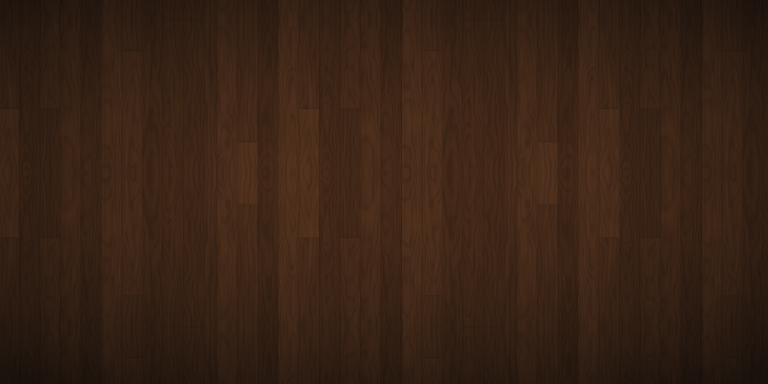
Write a Shadertoy shader that draws this texture.

```glsl
#define TILE vec2(0.7813, 0.8)    // repeat size, in canvas heights
#define ORIGIN vec2(0.565, 0.549) // left seam and mirror axis of a tile
#define PITCH 0.0534              // strip width
#define SEAM 0.0014               // half width of the dark seams
#define SEAM_DEPTH 0.13
#define GRAIN_DEPTH 0.105
#define PORE_DEPTH 0.13
#define TONE_RANGE 0.8            // contrast between planks
#define WOOD vec3(0.286, 0.173, 0.103)
#define SHADOW vec3(0.106, 0.071, 0.049)
#define FALLOFF vec2(0.43, 0.57)  // darkening toward the sides and the ends

// Tone of each strip, and distance of its end joint from the mirror axis (1 = none)
const float TONE[15] = float[15](1.02, 1.10, 0.87, 1.09, 1.12, 0.92, 0.86, 1.0,
                                 0.87, 1.04, 1.05, 0.90, 0.93, 0.89, 0.95);
const float JOINT[15] = float[15](1.0, 0.082, 1.0, 1.0, 0.168, 1.0, 0.168, 1.0,
                                  1.0, 1.0, 0.319, 1.0, 0.4, 0.4, 1.0);

float hash(vec2 p) {
    vec3 q = fract(vec3(p.xyx) * 0.1031);
    q += dot(q, q.yzx + 33.33);
    return fract((q.x + q.y) * q.z);
}

float noise(vec2 p) {
    vec2 i = floor(p), f = fract(p);
    f = f * f * (3.0 - 2.0 * f);
    return mix(mix(hash(i), hash(i + vec2(1, 0)), f.x),
               mix(hash(i + vec2(0, 1)), hash(i + vec2(1, 1)), f.x), f.y);
}

// Growth rings: arches on some planks, nearly straight lines on others
float rings(vec2 p, float seed) {
    vec2 shift = vec2(seed * 17.0, seed * 31.0);
    float arch = smoothstep(0.3, 0.8, hash(vec2(seed, 4.0)));
    float center = 0.3 + 0.4 * hash(vec2(seed, 9.0));
    float across = p.x - center;
    float warp = noise(vec2(p.x * 1.6, p.y * 13.0) + shift)
               + 0.4 * noise(vec2(p.x * 4.0, p.y * 36.0) + shift);
    float curved = across * across * 11.0 + p.y * 13.0 + warp * 2.2;
    float straight = p.x * 4.0 + warp * 1.3;
    float phase = mix(straight, curved, arch);
    return pow(0.5 + 0.5 * sin(6.2832 * phase), 3.0);
}

void mainImage(out vec4 fragColor, in vec2 fragCoord) {
    vec2 uv = fragCoord / iResolution.xy;
    vec2 p = fragCoord / iResolution.y;
    float px = 1.0 / iResolution.y;

    // Tile, mirrored vertically, cut into strips; the last strip is narrower
    float x = mod(p.x - ORIGIN.x, TILE.x);
    float y = abs(mod(p.y - ORIGIN.y + 0.5 * TILE.y, TILE.y) - 0.5 * TILE.y);
    float strip = min(floor(x / PITCH), 14.0);
    float across = x / PITCH - strip;
    float width = min(1.0, TILE.x / PITCH - strip);
    int id = int(strip);

    // Planks on either side of the end joint
    float beyond = smoothstep(-0.5 * px, 0.5 * px, y - JOINT[id]);
    float tone = mix(1.0, mix(TONE[id], 1.0, beyond), TONE_RANGE);
    float seed = strip + 20.0 * step(0.5, beyond);

    // Rings, broad stains and fine pores
    float grain = rings(vec2(across, y), seed) - 0.31;
    float stain = noise(vec2(across * 1.5, y * 9.0) + seed * 7.3) - 0.5;
    float pores = noise(vec2(x * 210.0, y * 20.0) + seed * 11.7) - 0.5;
    tone *= 1.0 - GRAIN_DEPTH * grain + 0.09 * stain + PORE_DEPTH * pores;

    // Seams between strips and at plank ends
    float edge = min(min(across, width - across) * PITCH, abs(y - JOINT[id]));
    tone *= 1.0 - SEAM_DEPTH * (1.0 - smoothstep(SEAM - px, SEAM + px, edge));

    // Light pooled around the middle
    vec2 offset = 2.0 * (uv - vec2(0.5, 0.53));
    float light = clamp(1.0 - dot(offset * offset, FALLOFF), 0.0, 1.0);
    fragColor = vec4(mix(SHADOW, WOOD, light) * tone, 1.0);
}
```
